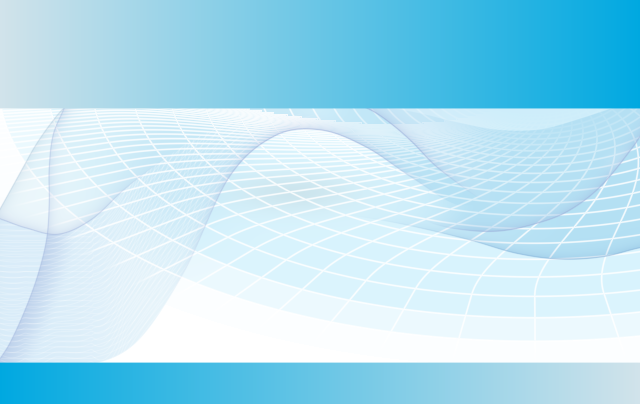
Give the GLSL for this background, as a Shadertoy shader.

```glsl
// Pale blue flowing ribbons and a curved white grid between two gradient bands.
// Spline curves bound the translucent ribbons; the grid is a bent polar mesh
// with logarithmic spacing, laid out on a 768 x 488 design canvas (y down).

const vec2 CANVAS = vec2(768.0, 488.0);
const vec3 SILVER = vec3(0.82, 0.89, 0.92);
const vec3 AZURE = vec3(0.0, 0.66, 0.88);
const vec3 ICE = vec3(0.84, 0.95, 0.99);
const vec3 SKY = vec3(0.69, 0.87, 0.95);
const vec3 MIST = vec3(0.84, 0.92, 0.975);
const vec3 LAVENDER = vec3(0.58, 0.66, 0.84);

// Catmull-Rom curve through nine evenly spaced heights
float spline(float x, float start, float gap, float k[9]) {
    float t = clamp((x - start) / gap, 0.0, 7.999);
    int i = int(t);
    float f = fract(t);
    float a = k[max(i - 1, 0)], b = k[i], c = k[i + 1], d = k[min(i + 2, 8)];
    return b + 0.5 * f * (c - a + f * (2.0 * a - 5.0 * b + 4.0 * c - d
             + f * (3.0 * (b - c) + d - a)));
}

// Approximate signed distance to a curve, positive beyond it
float curveDist(vec2 p, float start, float gap, float k[9]) {
    float y = spline(p.x, start, gap, k);
    float slope = (spline(p.x + 2.0, start, gap, k) - spline(p.x - 2.0, start, gap, k)) / 4.0;
    return (p.y - y) / sqrt(1.0 + slope * slope);
}

float before(float d, float soft) { return 1.0 - smoothstep(-soft, soft, d); }

float stroke(float d, float halfWidth, float soft) {
    return 1.0 - smoothstep(halfWidth - soft, halfWidth + soft, abs(d));
}

// Crisp ridge with a soft shadow on its near side
float ridge(float d, float soft) {
    return 0.42 * stroke(d, 0.7, soft) + 0.32 * exp(-abs(d) / 7.0) * before(d, soft);
}

// Antialiased line at every whole value of n
float gridLine(float n, float halfWidth, float unit) {
    float grad = max(length(vec2(dFdx(n), dFdy(n))), 1e-5);
    return stroke(abs(fract(n - 0.5) - 0.5) / grad * unit, halfWidth, unit * 0.8);
}

void tint(inout vec3 col, vec3 ink, float amount) {
    col = mix(col, ink, clamp(amount, 0.0, 1.0));
}

void mainImage(out vec4 fragColor, in vec2 fragCoord) {
    vec2 uv = fragCoord / iResolution.xy;
    vec2 p = vec2(uv.x, 1.0 - uv.y) * CANVAS;
    float unit = CANVAS.y / iResolution.y;
    float soft = unit * 0.8;

    // Ribbon outlines
    float arch = curveDist(p, 110.0, 55.0, float[9](440., 412., 330., 214., 164., 157., 178., 215., 248.));
    float crest = curveDist(p, 420.0, 25.0, float[9](124., 133., 150., 172., 198., 218., 236., 250., 260.));
    float bowl = curveDist(p, 480.0, 40.0, float[9](250., 270., 278., 279., 271., 256., 226., 177., 120.));
    float sweep = curveDist(p, 360.0, 52.0, float[9](254., 259., 267., 278., 291., 306., 313., 310., 298.));
    float veilTop = curveDist(p, 400.0, 50.0, float[9](125., 128., 136., 148., 157., 156., 142., 125., 105.));
    float leftRim = curveDist(p.yx, 120.0, 20.0, float[9](84., 68., 53., 40., 29., 18., 7., -4., -14.));
    float leftWave = curveDist(p, -10.0, 40.0, float[9](262., 275., 283., 265., 228., 197., 170., 150., 138.));
    float leftFold = curveDist(p.yx, 120.0, 42.0, float[9](80., 64., 59., 59., 56., 46., 31., 12., -12.));

    // Bent polar mesh coordinates
    vec2 e = (p - vec2(640.0, 100.0)) / vec2(530.0, 258.0);
    float q = max(length(e), 0.01);
    float inward = max(1.0 - q, 0.0);
    float phi = 180.0 - degrees(atan(e.y, e.x)) - 75.0 * inward * inward;
    float ring = log(q) / log(1.1);
    float spoke = log(max(phi, 2.0) / 56.0) / log(1.1);

    // Mesh body, fading to white at its outer rim in tile-wide steps
    vec3 col = vec3(1.0);
    float rim = floor(ring) + 0.5;
    float meshBody = 1.0 - smoothstep(0.0, 3.0, rim);
    tint(col, ICE, meshBody * 0.95);
    tint(col, vec3(0.70, 0.88, 0.96), 0.75 * exp(-dot((p - vec2(195, 195)) / 75.0, (p - vec2(195, 195)) / 75.0)));
    tint(col, vec3(0.77, 0.86, 0.89), 0.6 * exp(-dot((p - vec2(355, 232)) / vec2(75, 24), (p - vec2(355, 232)) / vec2(75, 24))));

    // Left ribbons
    float leftOfArch = before(arch, soft) * (1.0 - smoothstep(340.0, 400.0, p.x));
    float insideRim = 1.0 - before(leftRim, soft);
    float underWave = 1.0 - before(leftWave, soft);
    tint(col, vec3(0.86, 0.94, 0.97), 0.5 * leftOfArch * insideRim);
    tint(col, MIST, leftOfArch * underWave * mix(0.85, 0.25, smoothstep(40.0, 210.0, p.x)));
    tint(col, SKY, 0.35 * leftOfArch * smoothstep(130.0, 250.0, p.x) * before(p.y - 270.0, 90.0));
    float foldBand = (1.0 - before(leftFold, soft)) * before(leftFold - 22.0, 16.0);
    tint(col, LAVENDER, 0.25 * foldBand * underWave);
    float hair = gridLine(arch / 7.0, 0.5, unit) + gridLine((leftWave + 0.3 * p.x) / 6.0, 0.5, unit);
    tint(col, vec3(1.0), 0.25 * hair * leftOfArch * underWave);

    // Right ribbons
    float joint = smoothstep(500.0, 575.0, p.x);
    float veil = mix(before(arch, soft), before(bowl, soft), joint) * smoothstep(350.0, 430.0, p.x);
    float veilBody = mix(0.3, 1.0, 1.0 - before(veilTop, soft));
    tint(col, SKY, veil * veilBody * mix(0.5, 0.88, smoothstep(400.0, 570.0, p.x)));
    tint(col, MIST, 0.45 * veil * before(crest, soft) * before(p.x - 560.0, 60.0));
    float lower = before(sweep, soft) * (1.0 - veil) * smoothstep(390.0, 700.0, p.x);
    tint(col, SKY, 0.9 * lower);
    tint(col, ICE, 0.6 * veil * exp(-pow(length((p - vec2(772, 198)) / vec2(40, 20)), 4.0)));

    // White mesh lines
    float lines = max(gridLine(ring, 1.0, unit), gridLine(spoke, 1.0, unit));
    float lineFade = (1.0 - smoothstep(2.0, 3.0, ring)) * smoothstep(0.12, 0.45, q);
    tint(col, vec3(1.0), lines * lineFade * mix(0.85, 0.5, veil));

    // Ribbon edges
    tint(col, LAVENDER, ridge(arch, soft) * smoothstep(190.0, 300.0, p.x) * (1.0 - smoothstep(430.0, 550.0, p.x)));
    tint(col, LAVENDER, ridge(crest, soft) * smoothstep(400.0, 440.0, p.x) * (1.0 - smoothstep(500.0, 590.0, p.x)));
    tint(col, LAVENDER, ridge(bowl, soft) * smoothstep(500.0, 590.0, p.x));
    tint(col, vec3(0.50, 0.68, 0.84), ridge(sweep, soft) * smoothstep(400.0, 640.0, p.x));
    tint(col, vec3(0.62, 0.73, 0.82), 0.7 * ridge(-leftRim, soft));
    tint(col, LAVENDER, 0.8 * ridge(leftWave, soft) * (1.0 - smoothstep(90.0, 220.0, p.x)));
    tint(col, LAVENDER, 0.7 * ridge(-leftFold, soft));

    // Horizontal bands
    tint(col, mix(SILVER, AZURE, uv.x), before(p.y - 131.0, soft));
    tint(col, mix(AZURE, SILVER, uv.x), 1.0 - before(p.y - 438.0, soft));
    fragColor = vec4(col, 1.0);
}
```
